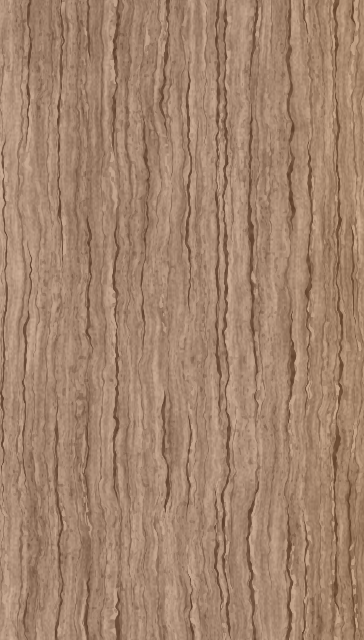
This texture is drawn by a WebGL 1 fragment shader. Its source:

```glsl
precision highp float;
// Vein-cut travertine: brown stone with fine vertical strata, built from
// stretched noise in warped space. Repeated columns carry jagged dark veins,
// each with a soft shadow on one side and pale mineral flecks on the other.
uniform vec2 u_resolution;

const vec3 UMBER = vec3(0.42, 0.30, 0.22);
const vec3 CREAM = vec3(0.75, 0.63, 0.54);
const vec3 HONEY_TINT = vec3(0.015, 0.008, -0.012);

float hash(vec2 p) {
  vec3 q = fract(vec3(p.xyx) * 0.1031);
  q += dot(q, q.yzx + 33.33);
  return fract((q.x + q.y) * q.z);
}

float noise(vec2 p) {
  vec2 cell = floor(p);
  vec2 f = fract(p);
  f = f * f * (3.0 - 2.0 * f);
  float low = mix(hash(cell), hash(cell + vec2(1.0, 0.0)), f.x);
  float high = mix(hash(cell + vec2(0.0, 1.0)), hash(cell + 1.0), f.x);
  return mix(low, high, f.y);
}

float fbm(vec2 p) {
  float sum = 0.0;
  float amplitude = 0.5;
  for (int i = 0; i < 4; i++) {
    sum += amplitude * noise(p);
    p = p * 2.03 + 17.3;
    amplitude *= 0.5;
  }
  return sum / 0.9375;
}

// Sideways drift shared by strata and veins.
vec2 warp(vec2 p) {
  float drift = 0.022 * (noise(p * vec2(7.0, 4.0) + 40.0) - 0.5);
  drift += 0.012 * (noise(p * vec2(18.0, 15.0) + 71.0) - 0.5);
  drift += 0.005 * (noise(p * vec2(34.0, 45.0) + 93.0) - 0.5);
  return vec2(p.x + drift, p.y);
}

// Strata and grain as a tone around zero.
float strata(vec2 p) {
  float bands = fbm(vec2(p.x * 24.0, p.y * 0.9) + 11.0) - 0.5;
  float lines = fbm(vec2(p.x * 85.0, p.y * 3.5) + 29.0) - 0.5;
  float streaks = noise(vec2(p.x * 170.0, p.y * 22.0) + 53.0) - 0.5;
  float grain = noise(p * vec2(230.0, 150.0) + 5.0) - 0.5;
  return 0.40 * bands + 0.66 * lines + 0.30 * streaks + 0.24 * grain;
}

// Veins of one column layer: x core, y shadow, z pale flecks.
vec3 veins(vec2 p, float spacing, float width, float seed, float soft) {
  vec3 result = vec3(0.0);
  float column = floor(p.x / spacing);
  float ragged = 0.0030 * (noise(p * vec2(160.0, 110.0) + seed) - 0.5);
  for (int i = -1; i <= 1; i++) {
    float id = column + float(i);
    float key = id * 7.0 + seed;
    float centre = (id + 0.5 + 0.75 * (hash(vec2(key, seed)) - 0.5)) * spacing;
    float jag = 0.007 * (noise(vec2(key, p.y * 19.0)) - 0.5);
    jag += 0.005 * (noise(vec2(key + 2.0, p.y * 65.0)) - 0.5);
    float side = hash(vec2(seed, key)) < 0.5 ? -1.0 : 1.0;
    float d = (p.x - centre - jag) * side;

    // Thickness swells and dies away along the vein.
    float presence = smoothstep(0.15, 0.60, noise(vec2(key + 3.0, p.y * 4.0)));
    presence *= mix(0.5, 1.0, hash(vec2(key, 9.0)));
    float swell = 0.4 + 1.2 * noise(vec2(key + 4.0, p.y * 28.0));
    float radius = width * swell * presence + ragged * presence;
    float core = 1.0 - smoothstep(radius - soft, radius + soft, abs(d));
    core *= smoothstep(0.0, 0.35, presence);
    float shadow = exp(-abs(d) / (d > 0.0 ? 0.008 : 0.003)) * presence;

    // Flecks gather in short runs on the unshaded side.
    float run = smoothstep(0.45, 0.68, noise(vec2(key + 5.0, p.y * 9.0)));
    float lace = smoothstep(0.42, 0.60, noise(p * vec2(150.0, 75.0) + seed));
    float strip = 1.0 - smoothstep(0.003, 0.008, abs(d + radius + 0.005));
    result = max(result, vec3(core, shadow, run * lace * strip));
  }
  return result;
}

void main() {
  vec2 p = gl_FragCoord.xy / u_resolution.x;
  float soft = max(0.0012, 0.5 / u_resolution.x);
  vec2 q = warp(p);

  vec3 bold = veins(q, 0.068, 0.0038, 13.0, soft);
  vec3 fine = veins(q, 0.037, 0.0023, 57.0, soft);

  // Tone runs from umber at 0 to cream at 1.
  float tone = 0.725 + strata(q);
  tone -= 0.22 * bold.y + 0.10 * fine.y;
  float pores = smoothstep(0.70, 0.88, noise(q * vec2(190.0, 80.0) + 81.0));
  tone -= 0.24 * pores * smoothstep(0.45, 0.65, noise(q * vec2(22.0, 4.0)));
  float fleck = max(bold.z, 0.6 * fine.z);
  tone = mix(tone, 1.15, 0.72 * fleck);
  float crumble = 0.40 * noise(q * vec2(150.0, 90.0) + 37.0);
  tone = mix(tone, crumble - 0.25, 0.88 * bold.x);
  tone = mix(tone, crumble, 0.62 * fine.x * (1.0 - bold.x));

  vec3 color = mix(UMBER, CREAM, clamp(tone, -0.25, 1.3));
  color += HONEY_TINT * smoothstep(0.65, 1.0, p.x);
  gl_FragColor = vec4(color, 1.0);
}
```
